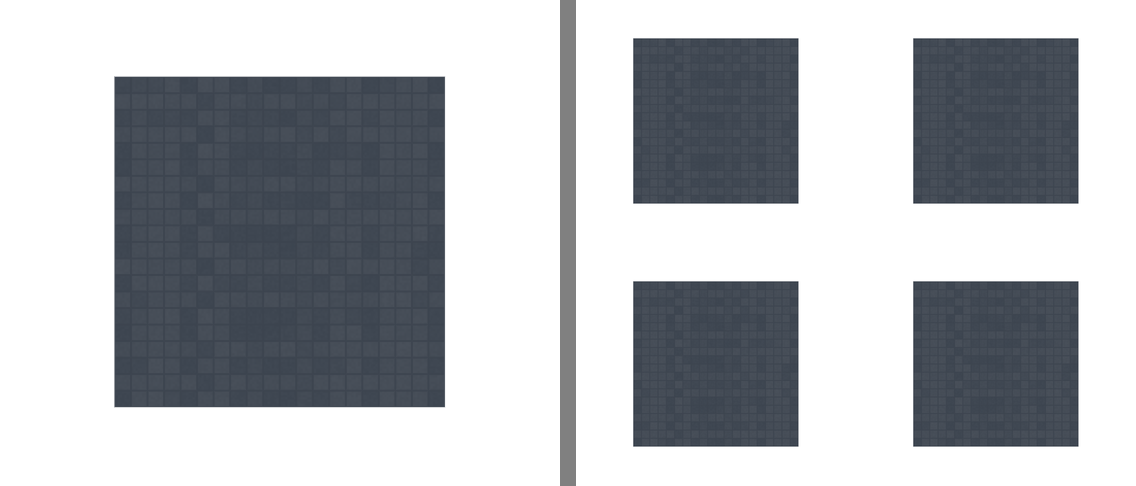
Left, the tile; right, the same tile 2 across and 2 down.
Write a WebGL 1 fragment shader that draws this pattern.

```glsl
precision highp float;

// A slate square of 20 by 20 mosaic tiles, centred on a white ground.
// Tile tones follow a mirrored column rhythm, a row beat and a little noise;
// soft dark joints and fine grain finish it, and the white margin tiles.

uniform vec2 u_resolution;

float hash(vec2 p) {
  return fract(sin(dot(p, vec2(127.1, 311.7))) * 4375.85);
}

// Smooth value noise for the grain
float noise(vec2 p) {
  vec2 i = floor(p);
  vec2 f = fract(p);
  f = f * f * (3.0 - 2.0 * f);
  float low = mix(hash(i), hash(i + vec2(1.0, 0.0)), f.x);
  float high = mix(hash(i + vec2(0.0, 1.0)), hash(i + 1.0), f.x);
  return mix(low, high, f.y);
}

// Brightness of one tile: 0 is dark slate, 1 is light slate
float tileTone(vec2 cell) {
  float fromCentre = abs(cell.x - 9.5);
  float row = 19.0 - cell.y;

  // Two rows out of every five are on the beat
  float beat = 1.0 - step(0.15, abs(fract(row * 0.4 + 0.01) - 0.31));

  // Accent columns spread outwards with growing gaps of 2, 3 and 4
  float spread = sqrt(9.0 + 8.0 * (fromCentre - 0.5)) * 0.5 - 1.5;
  float accent = 1.0 - step(0.1, fract(spread + 0.05));

  float plain = mix(0.45, 0.82, smoothstep(1.0, 4.0, fromCentre));
  float tone = mix(plain, mix(0.08, 0.75, beat), accent);

  // One column runs against the beat
  float counter = 1.0 - step(0.5, abs(cell.x - 5.0));
  tone = mix(tone, mix(0.85, 0.1, beat), counter);

  // Occasional dark tiles and slight variation
  tone -= 0.5 * step(0.86, hash(cell + 3.7)) * (1.0 - accent);
  return clamp(tone + 0.3 * (hash(cell) - 0.5), 0.0, 1.0);
}

void main() {
  // Panel coordinates: 0 to 1 across the square
  vec2 p = (gl_FragCoord.xy - 0.5 * u_resolution) / u_resolution.y;
  vec2 panel = (p - vec2(-0.0006, 0.0022)) / 0.68 + 0.5;
  float pixel = 1.0 / (0.68 * u_resolution.y);

  // Tiles
  vec2 grid = panel * 20.0;
  vec2 cell = clamp(floor(grid), 0.0, 19.0);
  vec3 color = mix(vec3(0.243, 0.275, 0.318), vec3(0.281, 0.309, 0.348),
                   tileTone(cell));

  // Fine grain
  color += 0.014 * (noise(panel * 150.0) - 0.5);

  // Soft joints between tiles
  vec2 toJoint = 0.5 - abs(fract(grid) - 0.5);
  float nearest = min(toJoint.x, toJoint.y);
  float joint = 1.0 - smoothstep(0.02, 0.07 + 10.0 * pixel, nearest);
  color = mix(color, vec3(0.235, 0.265, 0.307), 0.85 * joint);

  // Panel edge on the white ground
  vec2 outside = abs(panel - 0.5) - 0.5;
  float edge = max(outside.x, outside.y);
  float mask = 1.0 - smoothstep(-0.8 * pixel, 0.8 * pixel, edge);
  gl_FragColor = vec4(mix(vec3(1.0), color, mask), 1.0);
}
```
